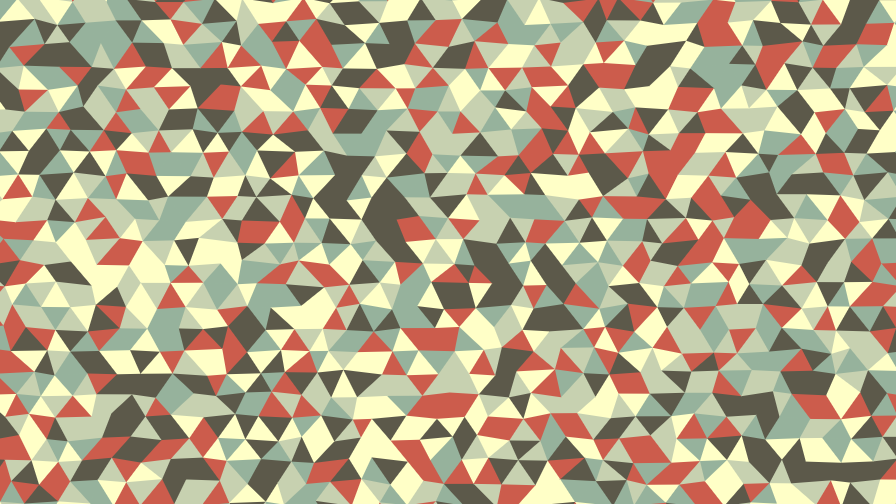
Give the GLSL for this pattern, as a WebGL 2 fragment shader.

```glsl
#version 300 es
precision highp float;

uniform vec2 u_resolution;
out vec4 outColor;

// Width of a triangle base and height of a row, in canvas heights
const vec2 CELL = vec2(0.0575, 1.0 / 23.0);

float hash(vec2 p) {
    vec3 q = fract(vec3(p.xyx) * vec3(0.1031, 0.1030, 0.0973));
    q += dot(q, q.yzx + 33.33);
    return fract((q.x + q.y) * q.z);
}

// Lattice corner, sheared into a triangular grid and jittered
vec2 corner(vec2 id) {
    vec2 jitter = vec2(hash(id + 211.3), hash(id + 457.9)) - 0.5;
    return (vec2(id.x + 0.5 * id.y, id.y) + jitter * vec2(0.40, 0.30)) * CELL;
}

// Signed distance to the line a-b, negative on its left side
float edgeDistance(vec2 p, vec2 a, vec2 b) {
    vec2 along = normalize(b - a);
    return dot(p - a, vec2(along.y, -along.x));
}

float triangleCoverage(vec2 p, vec2 a, vec2 b, vec2 c, float pixel) {
    float d = max(edgeDistance(p, a, b), max(edgeDistance(p, b, c), edgeDistance(p, c, a)));
    return clamp(0.5 - d / pixel, 0.0, 1.0);
}

// Five flat tones in equal shares
vec3 palette(float pick) {
    vec3 cream = vec3(1.0, 1.0, 0.78);
    vec3 sage = vec3(0.78, 0.82, 0.69);
    vec3 teal = vec3(0.59, 0.70, 0.61);
    vec3 red = vec3(0.80, 0.36, 0.30);
    vec3 umber = vec3(0.36, 0.35, 0.29);
    if (pick < 0.2) return cream;
    if (pick < 0.4) return sage;
    if (pick < 0.6) return teal;
    if (pick < 0.8) return red;
    return umber;
}

void main() {
    float pixel = 1.0 / u_resolution.y;
    vec2 p = gl_FragCoord.xy * pixel;

    // Sheared cell that holds this point
    vec2 grid = p / CELL;
    vec2 home = floor(vec2(grid.x - 0.5 * grid.y, grid.y));

    // Blend the two triangles of every nearby cell by coverage
    vec4 sum = vec4(0.0);
    for (int y = -1; y <= 1; y++) {
        for (int x = -1; x <= 1; x++) {
            vec2 id = home + vec2(x, y);
            vec2 a = corner(id);
            vec2 b = corner(id + vec2(1.0, 0.0));
            vec2 c = corner(id + vec2(0.0, 1.0));
            vec2 d = corner(id + vec2(1.0, 1.0));
            float up = triangleCoverage(p, a, b, c, pixel);
            float down = triangleCoverage(p, d, c, b, pixel);
            sum += up * vec4(palette(hash(id + 83.7)), 1.0);
            sum += down * vec4(palette(hash(id + 619.1)), 1.0);
        }
    }
    outColor = vec4(sum.rgb / max(sum.a, 0.001), 1.0);
}
```
